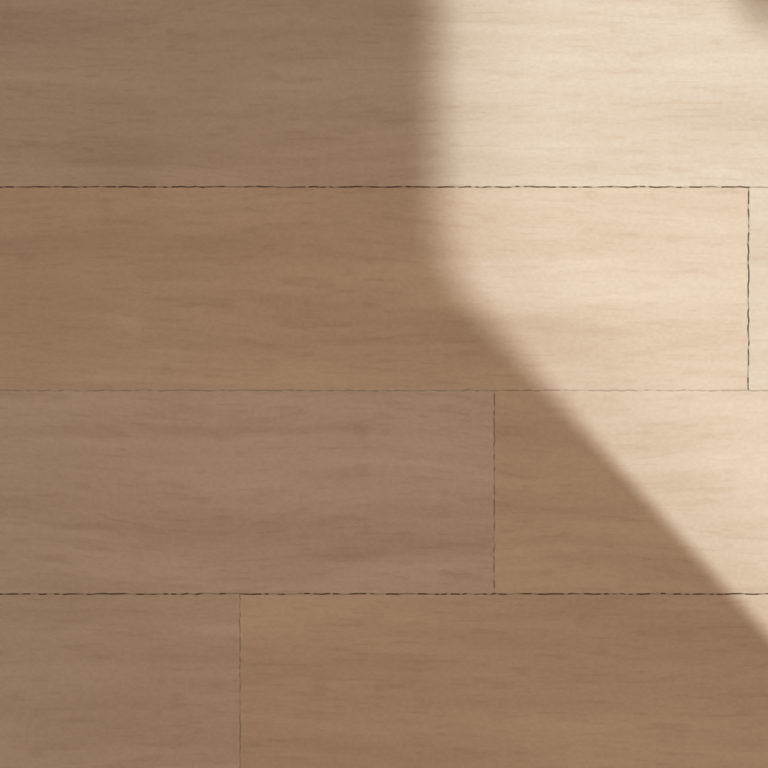
A Shadertoy shader for this texture:

```glsl
// Pale wooden floor planks crossed by a soft-edged patch of sunlight.

const float SEAM_Y = 0.2266;        // height of the lowest seam
const float PLANK_H = 0.265;
const float JOINT_X = 0.6435;       // end joint in row zero
const float JOINT_STEP = 0.331;     // joint shift from row to row
const float SEAM_HALF = 0.0007;
const float SEAM_BREAKS = 190.0;    // dashes across the canvas
const vec3 COOL_WOOD = vec3(0.590, 0.480, 0.386);
const vec3 WARM_WOOD = vec3(0.596, 0.475, 0.372);
const vec3 LIT_WOOD = vec3(0.905, 0.828, 0.735);
const vec3 SEAM_TINT = vec3(0.50, 0.47, 0.44);
const float LIGHT_X = 0.570;        // upright edge of the sunlight
const vec2 SLANT_POINT = vec2(0.651, 0.564);
const vec2 SLANT_NORMAL = vec2(0.746, 0.666);

// Knots and stains: centre, then half size; a negative width lightens.
const int MARK_COUNT = 8;
const vec4 MARKS[MARK_COUNT] = vec4[](
    vec4(0.466, 0.440, 0.018, 0.011), vec4(0.110, 0.317, 0.045, 0.006),
    vec4(0.450, 0.276, 0.055, 0.006), vec4(0.605, 0.252, 0.030, 0.006),
    vec4(0.160, 0.574, -0.020, 0.012), vec4(0.160, 0.795, 0.090, 0.022),
    vec4(0.250, 0.440, 0.300, 0.010), vec4(0.120, 0.685, 0.400, 0.022));

float hash(vec2 p) {
    vec3 q = fract(vec3(p.xyx) * 0.1031);
    q += dot(q, q.yzx + 33.33);
    return fract((q.x + q.y) * q.z);
}

float noise(vec2 p) {
    vec2 i = floor(p), f = fract(p);
    f = f * f * (3.0 - 2.0 * f);
    return mix(mix(hash(i), hash(i + vec2(1, 0)), f.x),
               mix(hash(i + vec2(0, 1)), hash(i + vec2(1, 1)), f.x), f.y);
}

float fbm(vec2 p) {
    float sum = 0.0, gain = 0.5;
    for (int i = 0; i < 4; i++) {
        sum += gain * (noise(p) - 0.5);
        p = p * 2.03 + 17.3;
        gain *= 0.5;
    }
    return sum;
}

float smoothMin(float a, float b, float k) {
    float h = max(k - abs(a - b), 0.0) / k;
    return min(a, b) - 0.25 * k * h * h;
}

// Sunlight amount, with a penumbra that widens upward.
float sunlight(vec2 p) {
    float slant = dot(p - SLANT_POINT, SLANT_NORMAL);
    float d = smoothMin(p.x - LIGHT_X, slant, 0.06);
    float soft = mix(0.015, 0.046, smoothstep(0.35, 0.75, p.y));
    float light = smoothstep(-soft, soft, d);
    light *= 0.83 + 0.17 * smoothstep(0.0, 0.16, d);
    float corner = length(p - vec2(1.01, 1.01));
    return light * mix(0.4, 1.0, smoothstep(0.01, 0.085, corner));
}

// Wood figure: broad bands, long streaks, short pores and speckle.
float woodGrain(vec2 p, vec2 seed) {
    vec2 q = p + seed * 7.31 + 20.0;
    q.y += 0.03 * noise(q * vec2(4.0, 7.0)) + 0.01 * q.x;
    float bands = fbm(q * vec2(2.0, 15.0));
    float streaks = fbm(q * vec2(9.0, 85.0));
    float pores = smoothstep(0.62, 0.95, noise(q * vec2(38.0, 230.0)));
    float speckle = noise(q * vec2(240.0, 330.0)) - 0.5;
    return 0.13 * bands + 0.075 * streaks - 0.03 * pores + 0.032 * speckle;
}

float stains(vec2 p) {
    float sum = 0.0;
    vec2 wobble = vec2(0.02, 0.008) * (noise(p * vec2(18.0, 45.0)) - 0.5);
    for (int i = 0; i < MARK_COUNT; i++) {
        vec4 m = MARKS[i];
        vec2 d = (p + wobble - m.xy) / m.zw;
        sum += sign(m.z) * exp(-dot(d, d));
    }
    return sum;
}

// Thin line broken into dashes of uneven strength along its length.
float brokenLine(float d, float along, float seed, float pixel) {
    float dash = noise(vec2(along * SEAM_BREAKS, seed * 3.7 + 9.0));
    d += 0.0012 * (noise(vec2(along * 110.0, seed + 40.0)) - 0.5);
    float line = 1.0 - smoothstep(SEAM_HALF - 0.5 * pixel, SEAM_HALF + pixel, abs(d));
    return line * mix(0.3, 1.0, smoothstep(0.15, 0.7, dash));
}

void mainImage(out vec4 fragColor, in vec2 fragCoord) {
    vec2 p = fragCoord / iResolution.xy;
    float pixel = 1.0 / iResolution.y;

    // Plank layout
    float level = (p.y - SEAM_Y) / PLANK_H;
    float row = floor(level);
    float joint = JOINT_X + JOINT_STEP * row;
    float side = step(joint, p.x);
    float warmth = mod(max(row, 0.0) + side, 2.0);

    // Wood in shade and in sun
    float light = sunlight(p);
    float tone = woodGrain(p, vec2(row, side)) - 0.055 * stains(p);
    vec3 shade = mix(COOL_WOOD, WARM_WOOD, warmth);
    shade *= 0.97 + 0.03 * smoothstep(0.0, 0.4, p.x);
    shade *= 1.0 - 0.05 * smoothstep(0.65, 1.0, p.y);
    vec3 sun = LIT_WOOD * mix(vec3(1), vec3(1.0, 0.985, 0.965), warmth);
    vec3 color = mix(shade, sun, light);
    color *= 1.0 + tone * mix(vec3(0.9, 1.1, 1.25), vec3(0.65, 0.9, 1.15), light);

    // Seams and end joints
    float nearest = round(level);
    float seam = brokenLine((level - nearest) * PLANK_H, p.x, nearest, pixel);
    seam *= mix(0.88, 0.3, mod(nearest, 2.0));
    float gap = brokenLine(p.x - joint, p.y, row + 7.0, pixel);
    gap *= row > 0.5 ? 0.9 : (row < -0.5 ? 0.3 : 0.42);
    color *= mix(vec3(1), SEAM_TINT, max(seam, gap));

    fragColor = vec4(clamp(color, 0.0, 1.0), 1.0);
}
```
